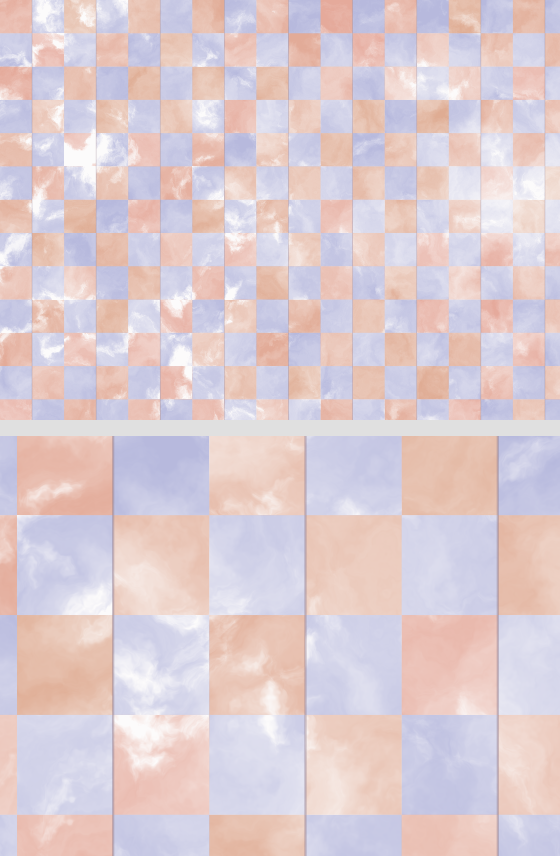
Top, the full canvas; bottom, a detail of the centre.
A WebGL 2 fragment shader for this pattern:

```glsl
#version 300 es
precision highp float;
// Checkerboard of salmon and periwinkle tiles, worn by cloudy white paint.
// Warped gradient-noise fbm fades each tile towards white; every tile shifts
// the noise a little, and a hairline seam follows every second column.
uniform vec2 u_resolution;
out vec4 fragColor;

vec2 hash2(vec2 p) {
  vec3 q = fract(p.xyx * vec3(0.1031, 0.1030, 0.0973));
  q += dot(q, q.yzx + 33.33);
  return fract((q.xx + q.yz) * q.zy);
}

float gradientNoise(vec2 p) {
  vec2 i = floor(p), f = fract(p);
  vec2 u = f * f * f * (f * (f * 6.0 - 15.0) + 10.0);
  vec2 e = vec2(0.0, 1.0);
  float a = dot(hash2(i) * 2.0 - 1.0, f);
  float b = dot(hash2(i + e.yx) * 2.0 - 1.0, f - e.yx);
  float c = dot(hash2(i + e.xy) * 2.0 - 1.0, f - e.xy);
  float d = dot(hash2(i + e.yy) * 2.0 - 1.0, f - e.yy);
  return mix(mix(a, b, u.x), mix(c, d, u.x), u.y);
}

float fbm(vec2 p) {
  float sum = 0.0, amp = 0.55;
  for (int i = 0; i < 6; i++) {
    sum += amp * gradientNoise(p);
    p = mat2(1.6, 1.2, -1.2, 1.6) * p + 17.3;
    amp *= 0.55;
  }
  return sum;
}

// Soft elliptical bank of cloud
float bank(vec2 p, vec2 center, vec2 radius) {
  vec2 d = (p - center) / radius;
  return exp(-dot(d, d));
}

void main() {
  // Grid counted from the top left: 17.47 tiles across, 12.62 down
  vec2 uv = gl_FragCoord.xy / u_resolution;
  uv.y = 1.0 - uv.y;
  vec2 tiles = vec2(17.47, 12.62);
  vec2 grid = uv * tiles;
  vec2 px = tiles / u_resolution;
  vec2 cell = floor(grid);
  vec2 rnd = hash2(cell + 41.0);

  // Antialiased checker: 1 on salmon, 0 on blue
  vec2 side = clamp((0.5 - abs(mod(grid + 0.5, 2.0) - 1.0)) / px * 2.0, -1.0, 1.0);
  float salmon = 0.5 + 0.5 * side.x * side.y;

  // Cloud field, nudged per tile so that it breaks slightly at the edges
  vec2 p = grid + (hash2(cell + 7.0) - 0.5) * 0.7;
  vec2 warp = vec2(fbm(p * 0.6 + 3.0), fbm(p * 0.6 + 61.0));
  float haze = fbm(p * 0.75 + warp * 1.4 + 20.0);
  float puffs = fbm(p * 0.95 + warp * 1.1 + 90.0);
  float wide = gradientNoise(grid * 0.23 + 5.0);

  // Large banks of white at left and right, deeper colour at upper right
  float left = bank(uv, vec2(0.0, 0.30), vec2(0.22, 0.30));
  float right = bank(uv + warp * 0.06, vec2(0.96, 0.47), vec2(0.17, 0.13));
  float middle = bank(uv + warp * 0.06, vec2(0.73, 0.58), vec2(0.16, 0.10));
  float deep = bank(uv, vec2(0.85, 0.0), vec2(0.35, 0.10));

  // Fade: 0 is full pigment, 1 is bare white
  float fade = 0.33 + 0.75 * haze + 0.24 * (rnd.x - 0.5) + 0.15 * wide;
  fade += 0.42 * right + 0.20 * middle - 0.18 * deep;
  float wear = puffs + 0.16 * left + 0.25 * wide + 0.12 * (rnd.y - 0.5) - 0.12 * deep;
  float crisp = mix(0.75, 0.45, smoothstep(0.35, 0.75, uv.x));
  fade = max(fade, 0.06) + crisp * smoothstep(0.08, 0.40, wear);
  fade = clamp(fade, 0.0, 1.0);

  vec3 pigment = mix(vec3(0.70, 0.71, 0.86), vec3(0.88, 0.65, 0.57), salmon);
  vec3 color = mix(pigment, vec3(0.99, 0.985, 0.985), fade);

  // Some tiles lean slightly pink
  color += salmon * (1.0 - fade) * (rnd.y - 0.5) * vec3(0.03, -0.01, 0.04);

  // Hairline seam on every second column edge
  float seam = abs(mod(grid.x, 2.0) - 1.0);
  float line = clamp((0.012 + 0.5 * px.x - seam) / px.x, 0.0, 1.0);
  line *= min(1.0, 0.024 / px.x);
  color = mix(color, vec3(0.60, 0.52, 0.58), 0.5 * line);

  fragColor = vec4(clamp(color, 0.0, 1.0), 1.0);
}
```
